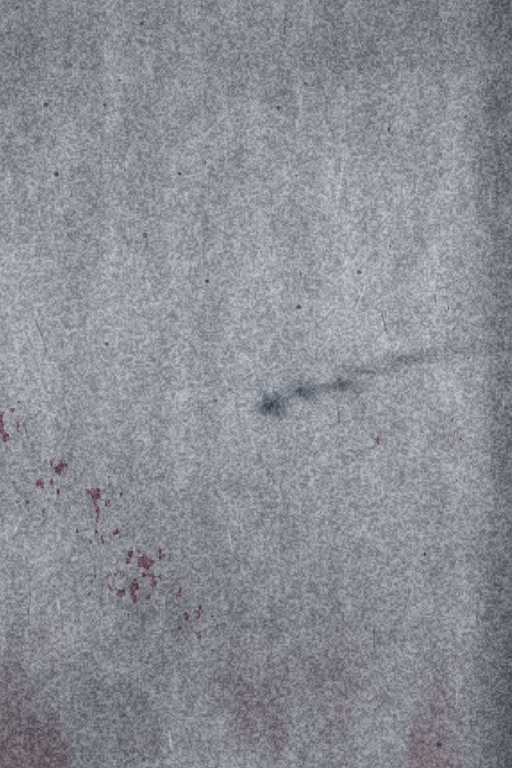
A WebGL 2 fragment shader for this texture:

```glsl
#version 300 es
precision highp float;
// Weathered blue-grey metal sheet with fine grain, flaked red paint, stains and scratches.

uniform vec2 u_resolution;
out vec4 fragColor;

const vec3 STEEL_TINT = vec3(-0.013, 0.0, 0.034);
const vec3 RED_PAINT = vec3(0.37, 0.25, 0.29);
const vec3 TEAL_STAIN = vec3(0.24, 0.29, 0.33);
const vec3 BROWN_STAIN = vec3(0.38, 0.35, 0.36);
const vec3 SPECK_DARK = vec3(0.25, 0.26, 0.29);
const vec3 SPECK_RUST = vec3(0.68, 0.50, 0.42);

// Integer hash of a lattice cell, two values in 0..1.
vec2 hash2(vec2 cell) {
    uvec2 v = uvec2(ivec2(cell)) * 1664525u + 1013904223u;
    v.x += v.y * 1664525u;
    v.y += v.x * 1664525u;
    v ^= v >> 16u;
    v.x += v.y * 1664525u;
    v.y += v.x * 1664525u;
    v ^= v >> 16u;
    return vec2(v >> 8u) / 16777216.0;
}

float noise(vec2 p) {
    vec2 i = floor(p), f = fract(p);
    f = f * f * (3.0 - 2.0 * f);
    float low = mix(hash2(i).x, hash2(i + vec2(1, 0)).x, f.x);
    float high = mix(hash2(i + vec2(0, 1)).x, hash2(i + vec2(1, 1)).x, f.x);
    return mix(low, high, f.y);
}

float fbm(vec2 p) {
    float sum = 0.0, amp = 0.533;
    for (int k = 0; k < 4; k++) {
        sum += amp * noise(p);
        p = mat2(1.6, 1.2, -1.2, 1.6) * p + 17.3;
        amp *= 0.5;
    }
    return sum;
}

float blob(vec2 p, vec2 centre, vec2 radius) {
    vec2 d = (p - centre) / radius;
    return exp(-dot(d, d));
}

float segment(vec2 p, vec2 centre, vec2 halfSpan) {
    vec2 d = p - centre;
    float along = clamp(dot(d, halfSpan) / dot(halfSpan, halfSpan), -1.0, 1.0);
    return length(d - halfSpan * along);
}

// Broad light and shade, vertical wear and curled wipe marks.
float surfaceTone(vec2 p, float width) {
    vec2 warp = vec2(fbm(p * 9.0), fbm(p * 9.0 + 40.0)) - 0.5;
    float tone = 0.568 + 0.15 * (fbm(p * 4.0 + 3.0) - 0.5);
    tone += 0.09 * (fbm(p * vec2(48.0, 5.0) + 9.0) - 0.5);
    tone += 0.10 * (fbm(p * vec2(26.0, 20.0) + warp * 7.0) - 0.5);
    tone += 0.035 * blob(p, vec2(0.52 * width, 0.62), vec2(0.24, 0.34));
    tone -= 0.055 * smoothstep(0.72, 1.0, p.y);
    tone -= 0.075 * smoothstep(0.28, 0.0, p.y);
    tone -= 0.13 * smoothstep(width - 0.075, width, p.x);
    return tone;
}

float grain(vec2 p) {
    return 0.18 * (noise(p * 430.0) - 0.5) + 0.12 * (noise(p * 235.0 + 71.0) - 0.5);
}

// Coverage of paint remnants: a falling row at left and small marks at right.
float paintCover(vec2 p, float width) {
    float cover = 0.0;
    for (int i = 0; i < 9; i++) {
        vec2 h = hash2(vec2(i, 211)), size = hash2(vec2(i, 223));
        float t = float(i) / 8.0;
        vec2 centre = mix(vec2(0.035, 0.44), vec2(0.26, 0.165), t) + (h - 0.5) * vec2(0.08, 0.03);
        vec2 radius = mix(vec2(0.026, 0.034), vec2(0.055, 0.012), t) * (0.7 + 0.6 * size.x);
        cover = max(cover, blob(p, centre, radius) * (0.6 + 0.4 * size.y));
    }
    for (int i = 0; i < 2; i++) {
        vec2 centre = vec2(width * (0.75 + 0.13 * float(i)), 0.425);
        cover = max(cover, 0.68 * blob(p, centre, vec2(0.014, 0.03)));
    }
    return cover;
}

void main() {
    vec2 p = gl_FragCoord.xy / u_resolution.y;
    float width = u_resolution.x / u_resolution.y;
    float pixel = 1.0 / u_resolution.y;
    vec3 colour = vec3(surfaceTone(p, width)) + STEEL_TINT;

    // Faint red film near the bottom, then sharp flakes.
    float film = smoothstep(0.26, 0.0, p.y) * smoothstep(0.35, 0.7, fbm(p * vec2(16.0, 9.0) + 5.0));
    float cover = paintCover(p, width);
    float flake = fbm(p * vec2(120.0, 75.0) + 31.0);
    float paint = smoothstep(0.0, 0.12, flake - mix(0.82, 0.43, cover));
    colour = mix(colour, RED_PAINT, 0.36 * film + 0.12 * cover);
    colour = mix(colour, RED_PAINT, 0.78 * paint);

    // Smeared stains along a shallow rising line.
    float breakup = smoothstep(0.25, 0.65, fbm(p * vec2(45.0, 60.0) + 13.0));
    for (int i = 0; i < 7; i++) {
        float t = float(i) / 6.0;
        vec2 h = hash2(vec2(i, 307));
        vec2 centre = mix(vec2(0.53 * width, 0.472), vec2(0.93 * width, 0.555), t) + (h - 0.5) * 0.012;
        vec2 radius = mix(vec2(0.018, 0.017), vec2(0.036, 0.006), smoothstep(0.0, 0.5, t));
        float strength = mix(0.95, 0.4, t) * (0.5 + 0.5 * breakup);
        colour = mix(colour, mix(TEAL_STAIN, BROWN_STAIN, t), strength * blob(p, centre, radius));
    }

    // Fine scratches, mostly upright, pale or dark.
    for (int i = 0; i < 26; i++) {
        vec2 place = hash2(vec2(i, 401)), shape = hash2(vec2(i, 409));
        vec2 halfSpan = vec2((shape.x - 0.5) * 0.7, 1.0) * mix(0.004, 0.022, shape.y * shape.y);
        float bend = 0.004 * (noise(p * 45.0) - 0.5);
        float d = segment(p + vec2(bend, 0.0), place * vec2(width, 1.0), halfSpan);
        float line = 1.0 - smoothstep(0.0, 0.0009 + pixel, d);
        colour += line * (i % 5 < 3 ? 0.11 : -0.13);
    }

    // Sparse pits and rust specks.
    vec2 cell = floor(p * 24.0);
    vec2 spot = hash2(cell + 503.0), kind = hash2(cell + 607.0);
    float d = length(fract(p * 24.0) - mix(vec2(0.2), vec2(0.8), spot)) / 24.0;
    float radius = mix(0.001, 0.0032, kind.y * kind.y);
    float speck = step(kind.x, 0.13) * (1.0 - smoothstep(radius - pixel, radius + pixel, d));
    colour = mix(colour, kind.x < 0.02 ? SPECK_RUST : SPECK_DARK, 0.7 * speck);

    fragColor = vec4(clamp(colour + grain(p), 0.0, 1.0), 1.0);
}
```
